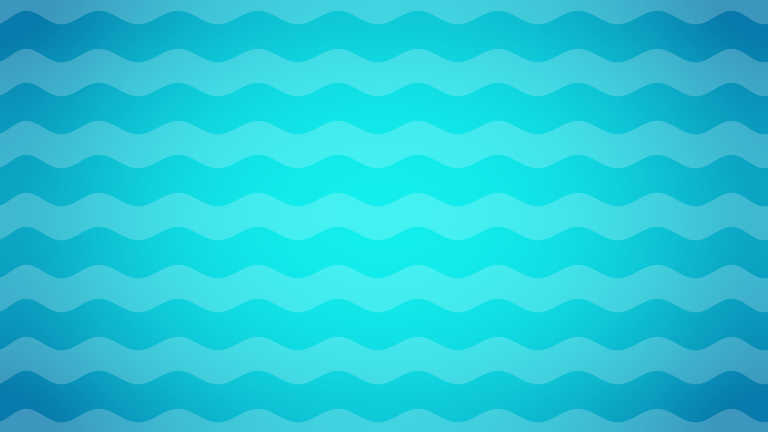
Reproduce this pattern procedurally as a WebGL 1 fragment shader.

```glsl
precision highp float;

uniform vec2 u_resolution;

#define WAVES_ACROSS 10.0
#define CENTER_FREQUENCY 9.6
#define BANDS_DOWN 6.0
#define WAVE_HEIGHT 0.094
#define WAVE_OFFSET vec2(0.575, 0.008)
#define BAND_HALF_WIDTH 0.236
#define BAND_OPACITY 0.21
#define SHADE_REACH vec2(0.68, 0.40)
#define SHADE_CURVE 1.2
#define CENTER_COLOR vec3(0.07, 0.93, 0.93)
#define CORNER_COLOR vec3(0.03, 0.48, 0.67)

const float PI = 3.14159;

// Elliptical darkening toward the borders; levels off there so that it wraps smoothly
float edgeShade(vec2 p) {
  vec2 s = 4.0 * p * p;
  vec2 rise = s * (1.25 - 0.25 * s * s * s * s);
  return min(pow(dot(rise, SHADE_REACH), SHADE_CURVE), 1.0);
}

// Wave cycles from the center; tightens near the sides to a whole number
float waveCycles(float x) {
  float side = 2.0 * x;
  float squeeze = 0.5 * (WAVES_ACROSS - CENTER_FREQUENCY) * side * pow(abs(side), 8.0);
  return CENTER_FREQUENCY * x + squeeze + WAVE_OFFSET.x;
}

// Signed distance to the nearest wavy band, in band periods
float waveBand(vec2 p) {
  float crest = WAVE_HEIGHT * cos(2.0 * PI * waveCycles(p.x));
  float row = p.y * BANDS_DOWN + WAVE_OFFSET.y - crest;
  return abs(fract(row + 0.5) - 0.5) - BAND_HALF_WIDTH;
}

void main() {
  vec2 p = gl_FragCoord.xy / u_resolution - 0.5;

  // Water gradient
  vec3 color = mix(CENTER_COLOR, CORNER_COLOR, edgeShade(p));

  // Translucent white bands with antialiased edges
  float softness = 0.6 * BANDS_DOWN / u_resolution.y;
  float band = 1.0 - smoothstep(-softness, softness, waveBand(p));
  color = mix(color, vec3(1.0), BAND_OPACITY * band);

  gl_FragColor = vec4(color, 1.0);
}
```
